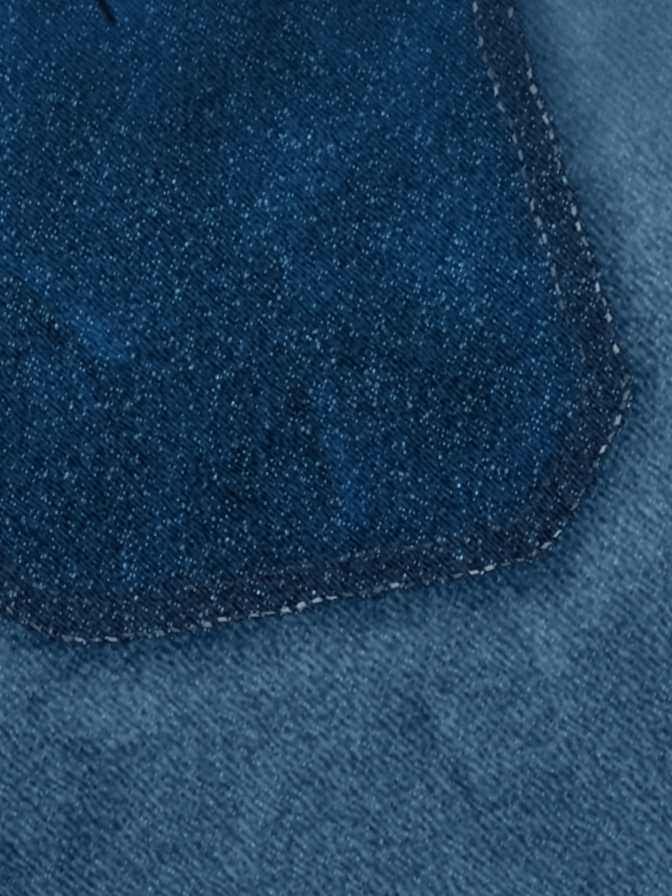
Write a Shadertoy shader that draws this texture.

```glsl
// Worn blue denim with a darker stitched patch pocket, twill weave and pale flecks.

float hash(vec2 p) {
    vec3 q = fract(vec3(p.xyx) * 0.1031);
    q += dot(q, q.yzx + 33.33);
    return fract((q.x + q.y) * q.z);
}

float noise(vec2 p) {
    vec2 i = floor(p), f = fract(p);
    f = f * f * (3.0 - 2.0 * f);
    return mix(mix(hash(i), hash(i + vec2(1, 0)), f.x),
               mix(hash(i + vec2(0, 1)), hash(i + vec2(1, 1)), f.x), f.y);
}

float fbm(vec2 p) {
    float sum = 0.0, amp = 0.5;
    for (int i = 0; i < 4; i++) {
        sum += amp * noise(p);
        p = p * 2.03 + 17.1;
        amp *= 0.5;
    }
    return sum;
}

vec2 rotate(vec2 p, float a) {
    float c = cos(a), s = sin(a);
    return vec2(c * p.x - s * p.y, s * p.x + c * p.y);
}

float smoothMax(float a, float b, float k) {
    float h = max(k - abs(a - b), 0.0) / k;
    return max(a, b) + h * h * k * 0.25;
}

// Signed distance to the pocket outline (x) and position along it (y).
vec2 pocketOutline(vec2 p) {
    vec2 corner[5] = vec2[5](vec2(0.575, 1.0), vec2(0.714, 0.551), vec2(0.612, 0.372),
                             vec2(0.078, 0.268), vec2(-0.03, 0.335));
    float dist = -1.0, nearest = -1.0, along = 0.0;
    for (int i = 0; i < 4; i++) {
        vec2 dir = normalize(corner[i + 1] - corner[i]);
        vec2 rel = p - corner[i];
        float side = dot(rel, vec2(-dir.y, dir.x));
        if (side > nearest) {
            nearest = side;
            along = dot(rel, dir) + float(i) * 3.0;
        }
        dist = smoothMax(dist, side, 0.035);
    }
    return vec2(dist, along);
}

// Soft ridge around the segment a-b.
float crease(vec2 p, vec2 a, vec2 b, float width) {
    vec2 ab = b - a;
    float t = clamp(dot(p - a, ab) / dot(ab, ab), 0.0, 1.0);
    float d = length(p - a - ab * t) / width;
    return exp(-d * d);
}

// Scattered pale yarn dots, one jittered dot per chosen cell.
float flecks(vec2 p, float scale, float density) {
    vec2 q = rotate(p, 0.35) * scale * vec2(1.0, 0.7);
    vec2 id = floor(q);
    vec2 jitter = vec2(hash(id + 3.7), hash(id + 9.2)) - 0.5;
    float d = length(fract(q) - 0.5 - jitter * 0.4);
    float pick = hash(id + scale);
    return smoothstep(1.0 - density, 1.0, pick) * smoothstep(0.45, 0.08, d);
}

// Dashed thread row at a given depth inside the outline.
float stitches(vec2 outline, float depth, float rate) {
    float s = outline.y * rate + outline.x * 25.0;
    float dash = smoothstep(0.4, 0.15, abs(fract(s) - 0.5));
    float row = smoothstep(0.004, 0.0005, abs(outline.x + depth));
    return row * dash * mix(0.1, 1.0, hash(vec2(floor(s), depth * 900.0)));
}

// Diagonal ribs broken up by uneven yarn and fuzz, centred on zero.
float twill(vec2 p, float rate) {
    vec2 q = rotate(p, 0.75);
    float rib = sin(6.2832 * (q.y * rate + 0.9 * noise(p * 45.0)));
    float yarn = noise(q * vec2(rate * 1.3, rate * 2.2)) - 0.5;
    float fuzz = noise(rotate(p, 0.3) * vec2(260.0, 190.0)) - 0.5;
    return 0.32 * rib + 1.1 * yarn + 1.2 * fuzz;
}

vec3 wornFabric(vec2 p, float d) {
    float wear = fbm(rotate(p, 0.45) * vec2(18.0, 9.0));
    float tone = 0.37 + 0.26 * (wear - 0.47);
    tone += 0.14 * smoothstep(0.45, 0.75, p.x) * smoothstep(0.3, 0.75, p.y);
    tone -= 0.10 * smoothstep(0.35, 0.0, p.x) * smoothstep(0.3, 0.05, p.y);
    tone += 0.08 * exp(-pow((d - 0.065) / 0.03, 2.0));
    tone -= 0.25 * exp(-pow(max(d, 0.0) / 0.03, 2.0));
    tone += 0.11 * crease(p, vec2(0.48, 0.23), vec2(0.545, 0.12), 0.012);
    tone -= 0.09 * crease(p, vec2(0.465, 0.21), vec2(0.53, 0.10), 0.013);
    tone += 0.10 * crease(p, vec2(0.59, 0.32), vec2(0.64, 0.20), 0.014);
    tone -= 0.09 * crease(p, vec2(0.03, 0.23), vec2(0.11, 0.14), 0.022);
    float focus = mix(1.0, 0.45, smoothstep(0.6, 0.95, p.y));
    tone += focus * (0.25 * twill(p, 105.0) + 0.26 * flecks(p, 165.0, 0.45));
    return mix(vec3(0.035, 0.16, 0.27), vec3(0.46, 0.60, 0.70), clamp(tone, 0.0, 1.2));
}

vec3 pocketFabric(vec2 p, vec2 outline) {
    float fade = fbm(rotate(p, 0.4) * vec2(15.0, 7.0)) - 0.47;
    vec3 col = mix(vec3(0.042, 0.150, 0.255), vec3(0.052, 0.182, 0.298), smoothstep(0.3, 0.75, p.y));
    float fold = crease(p, vec2(0.0, 0.72), vec2(0.13, 0.60), 0.016)
               + crease(p, vec2(0.35, 0.57), vec2(0.395, 0.44), 0.017)
               - crease(p, vec2(0.33, 0.57), vec2(0.37, 0.44), 0.015)
               - crease(p, vec2(0.02, 0.68), vec2(0.11, 0.58), 0.016);
    col *= 1.0 + 0.5 * fade + 0.18 * fold;
    float hem = smoothstep(-0.075, -0.035, outline.x);
    col = mix(col, vec3(0.075, 0.145, 0.225), hem * 0.65);
    float focus = mix(1.0, 0.65, smoothstep(0.7, 1.0, p.y));
    col += focus * twill(p, 165.0) * vec3(0.055, 0.085, 0.105);
    float dots = 0.9 * flecks(p, 190.0, 0.45) + 0.9 * flecks(p + 5.3, 135.0, 0.18);
    col += focus * dots * vec3(0.25, 0.30, 0.32);
    // Two thread rows framing the hem, the inner one worn faint
    float thread = 0.9 * stitches(outline, 0.007, 56.0);
    thread += mix(0.25, 0.65, smoothstep(0.55, 0.7, p.y)) * stitches(outline, 0.048, 52.0);
    col = mix(col, vec3(0.60, 0.69, 0.75), clamp(thread, 0.0, 1.0));
    float nick = crease(p, vec2(0.112, 1.0), vec2(0.125, 0.977), 0.005);
    return mix(col, vec3(0.015, 0.04, 0.09), nick * 0.85);
}

void mainImage(out vec4 fragColor, in vec2 fragCoord) {
    vec2 p = fragCoord / iResolution.y;
    vec2 outline = pocketOutline(p);
    outline.x += 0.007 * (noise(p * 28.0) - 0.5) + 0.004 * (noise(p * 110.0) - 0.5);
    float inside = smoothstep(0.005, -0.004, outline.x);
    vec3 col = mix(wornFabric(p, outline.x), pocketFabric(p, outline), inside);
    fragColor = vec4(clamp(col, 0.0, 1.0), 1.0);
}
```
